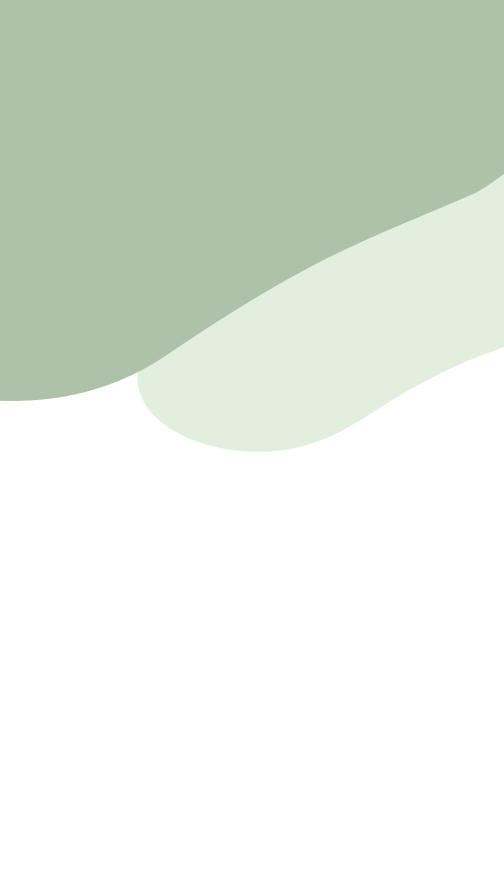
A WebGL 2 fragment shader for this background:

```glsl
#version 300 es
precision highp float;
// Minimal white backdrop with two overlapping sage green waves at the top.
uniform vec2 u_resolution;
out vec4 outColor;

const vec3 WHITE = vec3(1.0);
const vec3 SAGE = vec3(0.682, 0.759, 0.665);
const vec3 MINT = vec3(0.888, 0.932, 0.869);

// Cubic Hermite span between two knots (x, height, slope).
float hermite(float x, vec3 a, vec3 b) {
  float span = b.x - a.x;
  float t = clamp((x - a.x) / span, 0.0, 1.0);
  float s = 1.0 - t;
  return s * s * ((1.0 + 2.0 * t) * a.y + t * span * a.z)
       + t * t * ((1.0 + 2.0 * s) * b.y - s * span * b.z);
}

// Smooth height profile through five knots.
float profile(float x, vec3 knots[5]) {
  float height = knots[0].y;
  for (int i = 0; i < 4; i++) {
    if (x >= knots[i].x) height = hermite(x, knots[i], knots[i + 1]);
  }
  return height;
}

// Antialiased coverage of a field that is positive inside.
float coverage(float field) {
  vec2 gradient = vec2(dFdx(field), dFdy(field));
  return clamp(0.5 + field / max(length(gradient), 1e-6), 0.0, 1.0);
}

// Rounded left end: half ellipse below its center, straight side above.
float roundedEnd(vec2 p, vec2 center, vec2 radii) {
  vec2 q = (p - center) / radii;
  return 1.0 - length(vec2(q.x, min(q.y, 0.0)));
}

void main() {
  vec2 p = gl_FragCoord.xy / u_resolution;

  // Lower edges of the two waves.
  vec3 sageKnots[5] = vec3[5](
    vec3(0.0, 0.5527, -0.017), vec3(0.3356, 0.6055, 0.383),
    vec3(0.602, 0.698, 0.304), vec3(0.935, 0.7826, 0.245),
    vec3(1.0, 0.806, 0.42));
  vec3 mintKnots[5] = vec3[5](
    vec3(0.514, 0.4958, 0.0), vec3(0.69, 0.5228, 0.315),
    vec3(0.787, 0.5566, 0.33), vec3(0.903, 0.5911, 0.26),
    vec3(1.0, 0.6126, 0.21));

  // Mint wave: rounded end on the left, flowing edge on the right.
  vec2 endCenter = vec2(0.514, 0.577);
  float mintLeft = coverage(roundedEnd(p, endCenter, vec2(0.241, 0.0812)));
  float mintRight = coverage(p.y - profile(p.x, mintKnots));
  float mint = mix(mintLeft, mintRight, step(endCenter.x, p.x));

  // Sage wave covers the top.
  float sage = coverage(p.y - profile(p.x, sageKnots));

  vec3 color = mix(WHITE, MINT, mint);
  color = mix(color, SAGE, sage);
  outColor = vec4(color, 1.0);
}
```
